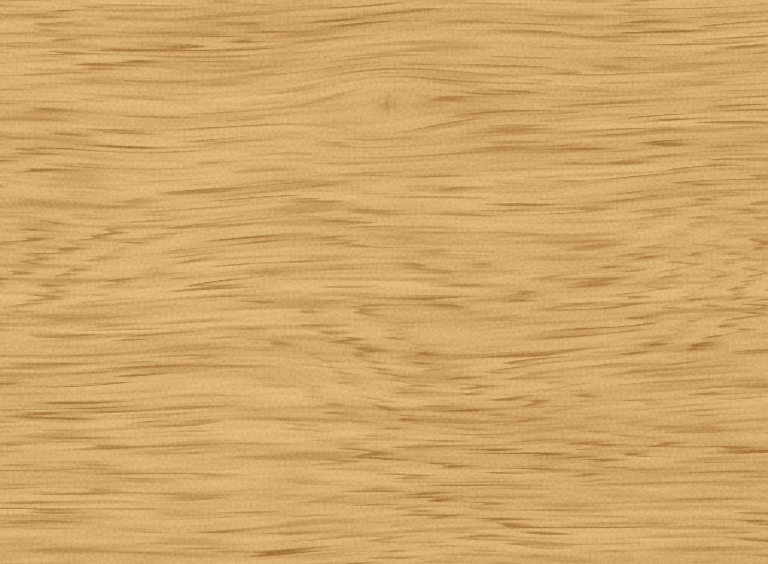
Reproduce this texture procedurally as a Shadertoy shader.

```glsl
// Pale oak plank: nested cathedral rings, pore streaks and one small knot.

const vec3 LIGHT_WOOD = vec3(0.885, 0.725, 0.488);
const vec3 DARK_WOOD  = vec3(0.650, 0.460, 0.235);

const float BASE_TONE    = 0.165;
const float SPECKLE      = 0.22;   // fine surface grain
const float FIBRE        = 0.26;   // soft lengthwise shading
const float PORE         = 0.27;   // loose pores between the rings
const float RING_SHADE   = 0.15;   // plain darkening inside a ring
const float RING_PORE    = 0.46;   // dense pores inside a ring

const float HEART_Y      = 0.41;   // height of the cathedral axis
const float HEART_SWAY   = 0.11;
const float TIP_RATE     = 3.9;    // cathedral tips per canvas height
const float TIP_PHASE    = 0.38;
const float TIP_ROUND    = 0.03;
const float RING_RATE    = 8.0;    // rings per height close to the heart
const float RING_CROWD   = 4.0;    // how fast rings tighten away from it
const float RAGGED       = 0.70;   // comb-like ring edges

const vec2  KNOT         = vec2(0.675, 0.808);
const vec2  KNOT_SIZE    = vec2(0.125, 0.065);
const float KNOT_PUSH    = 0.75;

// Random unit vector for a lattice cell
vec2 cellGradient(vec2 cell) {
    uvec2 c = uvec2(ivec2(cell) + 4096);
    uint h = c.x * 1597334677u ^ c.y * 3812015801u;
    h = (h ^ (h >> 15)) * 2246822519u;
    h = (h ^ (h >> 13)) * 3266489917u;
    h ^= h >> 16;
    float angle = 6.28319 * float(h & 65535u) / 65536.0;
    return vec2(cos(angle), sin(angle));
}

// Gradient noise, about -0.7 to 0.7
float noise(vec2 p) {
    vec2 i = floor(p), f = p - i;
    vec2 u = f * f * f * (f * (f * 6.0 - 15.0) + 10.0);
    vec2 e = vec2(1.0, 0.0);
    float a = dot(cellGradient(i), f);
    float b = dot(cellGradient(i + e.xy), f - e.xy);
    float c = dot(cellGradient(i + e.yx), f - e.yx);
    float d = dot(cellGradient(i + e.xx), f - e.xx);
    return mix(mix(a, b, u.x), mix(c, d, u.x), u.y);
}

// Continuous ring index: V shapes near the heart, level lines far from it
float ringField(vec2 p) {
    float d = p.y - HEART_Y;
    d -= HEART_SWAY * sin(4.8 * (p.x - 0.1)) * exp(-d * d / 0.03);
    d += 0.05 * noise(p * vec2(2.5, 4.0) + 7.0);
    float arm = sqrt(d * d + TIP_ROUND * TIP_ROUND) - TIP_ROUND;
    float reach = exp(-d * d / 0.12);
    return TIP_RATE * p.x * reach - TIP_PHASE
         - RING_RATE * (arm + RING_CROWD * d * d);
}

// Dark ring with a crisp front and a fading back
float ringBand(float ring) {
    float t = fract(ring);
    return smoothstep(0.0, 0.14, t) * (1.0 - smoothstep(0.18, 0.58, t));
}

void mainImage(out vec4 fragColor, in vec2 fragCoord) {
    vec2 p = fragCoord / iResolution.y;

    // Grain bends around the knot
    vec2 q = p - KNOT;
    vec2 k = q / KNOT_SIZE;
    float knot = exp(-dot(k, k));
    vec2 grain = p - vec2(0.0, KNOT_PUSH * q.y * knot);

    // Fibres wander gently along the plank
    vec2 fibre = grain;
    fibre.y += 0.03 * noise(grain * vec2(1.8, 3.0) + 31.0) - 0.025 * grain.x;

    // Pores and soft shading, all stretched lengthwise
    float pores = smoothstep(-0.12, 0.30, noise(fibre * vec2(7.0, 165.0)));
    float loose = smoothstep(0.10, 0.42, noise(fibre * vec2(4.5, 85.0) + 53.0));
    float soft = noise(fibre * vec2(1.6, 26.0) + 17.0)
               + 0.7 * noise(fibre * vec2(9.0, 130.0) + 71.0);

    // Rings with ragged edges and uneven strength
    float comb = noise(fibre * vec2(5.0, 125.0) + 91.0);
    float band = ringBand(ringField(grain) + RAGGED * comb);
    float strength = 0.85 + 1.2 * noise(fibre * vec2(3.0, 15.0) + 43.0);
    band *= clamp(strength, 0.2, 1.25) * (1.0 - 0.75 * knot);

    // Sum of darkness
    float tone = BASE_TONE + FIBRE * soft;
    tone += SPECKLE * noise(p * 185.0);
    tone += 0.10 * noise(p * vec2(1.5, 2.5) + 5.0);
    tone += PORE * loose * (1.0 - 0.6 * band) * (1.0 - 0.6 * knot);
    tone += band * (RING_SHADE + RING_PORE * pores);

    // Knot: pale oval with a small broken core
    vec2 core = (q - vec2(0.012, 0.008)) * vec2(60.0, 70.0);
    tone += exp(-dot(core, core)) * (0.25 + 0.5 * noise(p * 110.0));
    tone -= 0.05 * knot;

    vec3 colour = mix(LIGHT_WOOD, DARK_WOOD, clamp(tone, -0.08, 1.1));
    fragColor = vec4(colour, 1.0);
}
```
